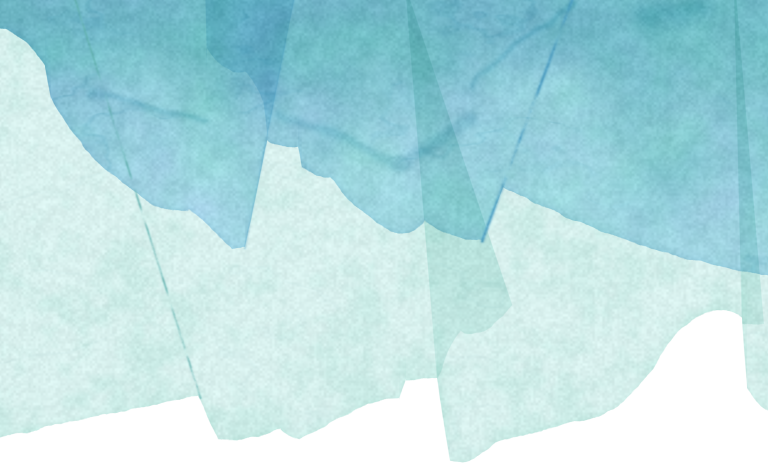
Write a WebGL 1 fragment shader that draws this background.

```glsl
precision highp float;
// Torn, overlapping sheets of teal watercolour paper hanging over white.
uniform vec2 u_resolution;

const vec3 DEEP_TEAL = vec3(0.44, 0.72, 0.78);
const vec3 SOFT_TEAL = vec3(0.62, 0.84, 0.88);
const vec3 MINT = vec3(0.79, 0.92, 0.90);
const vec3 PALE_MINT = vec3(0.85, 0.945, 0.935);
const vec3 FOLD_BLUE = vec3(0.28, 0.60, 0.75);
const vec3 FOLD_GREEN = vec3(0.38, 0.69, 0.68);

float hash(vec2 p) {
  return fract(sin(dot(p, vec2(127.1, 311.7))) * 43758.5453);
}

float noise(vec2 p) {
  vec2 i = floor(p), f = fract(p);
  f = f * f * (3.0 - 2.0 * f);
  return mix(mix(hash(i), hash(i + vec2(1, 0)), f.x),
             mix(hash(i + vec2(0, 1)), hash(i + vec2(1, 1)), f.x), f.y);
}

float fbm(vec2 p) {
  float sum = 0.0, amp = 0.5;
  for (int i = 0; i < 5; i++) {
    sum += amp * noise(p);
    p = mat2(1.6, 1.2, -1.2, 1.6) * p + 7.3;
    amp *= 0.5;
  }
  return sum;
}

// Outline pen: xy = last corner, z = edge height at x, w = local slope.
void arcTo(inout vec4 pen, float x, float px, float py, float bulge) {
  float t = clamp((x - pen.x) / (px - pen.x), 0.0, 1.0), rise = py - pen.y;
  pen.z += rise * t + 4.0 * bulge * t * (1.0 - t);
  if (x >= pen.x && x < px) pen.w = (rise + 4.0 * bulge * (1.0 - 2.0 * t)) / (px - pen.x);
  pen.xy = vec2(px, py);
}

void lineTo(inout vec4 pen, float x, float px, float py) { arcTo(pen, x, px, py, 0.0); }

// Approximate distance above a drawn outline, positive on the sheet.
float above(vec4 pen, float y, float aspect) {
  return (pen.z - y) / length(vec2(1.0, pen.w / aspect));
}

float paleSheet(vec2 p, float aspect) {
  float x = p.x;
  vec4 pen = vec4(0.0, 0.934, 0.934, 0.0);
  lineTo(pen, x, 0.258, 0.846); lineTo(pen, x, 0.284, 0.937);
  arcTo(pen, x, 0.365, 0.914, 0.008); arcTo(pen, x, 0.39, 0.937, 0.006);
  lineTo(pen, x, 0.48, 0.86); lineTo(pen, x, 0.52, 0.85);
  lineTo(pen, x, 0.528, 0.814); lineTo(pen, x, 0.569, 0.808);
  lineTo(pen, x, 0.586, 0.985); arcTo(pen, x, 0.645, 0.945, 0.016);
  lineTo(pen, x, 0.78, 0.887); arcTo(pen, x, 0.858, 0.765, 0.02);
  arcTo(pen, x, 0.966, 0.68, -0.052); lineTo(pen, x, 0.973, 0.833);
  arcTo(pen, x, 1.01, 0.88, 0.01);
  return above(pen, p.y, aspect);
}

float tealSheet(vec2 p, float aspect) {
  float x = p.x;
  vec4 pen = vec4(0.0, 0.06, 0.06, 0.0);
  arcTo(pen, x, 0.058, 0.14, -0.018); lineTo(pen, x, 0.066, 0.21);
  arcTo(pen, x, 0.17, 0.4, 0.025); arcTo(pen, x, 0.224, 0.45, 0.01);
  lineTo(pen, x, 0.247, 0.45); arcTo(pen, x, 0.302, 0.535, -0.004);
  lineTo(pen, x, 0.319, 0.53); lineTo(pen, x, 0.348, 0.3);
  arcTo(pen, x, 0.388, 0.314, 0.008); lineTo(pen, x, 0.393, 0.353);
  arcTo(pen, x, 0.43, 0.38, 0.008); arcTo(pen, x, 0.505, 0.489, 0.012);
  arcTo(pen, x, 0.553, 0.47, 0.018); arcTo(pen, x, 0.628, 0.515, 0.012);
  lineTo(pen, x, 0.655, 0.4); arcTo(pen, x, 1.01, 0.592, 0.025);
  return above(pen, p.y, aspect);
}

// Signed distance to the line a-b, positive on its right going down the page.
float side(vec2 p, vec2 a, vec2 b, float aspect) {
  vec2 d = (b - a) * vec2(aspect, 1.0), r = (p - a) * vec2(aspect, 1.0);
  return (r.x * d.y - r.y * d.x) / length(d);
}

// Soft stroke along the segment a-b.
float stroke(vec2 p, vec2 a, vec2 b, float width, float aspect) {
  vec2 d = (b - a) * vec2(aspect, 1.0), r = (p - a) * vec2(aspect, 1.0);
  float dist = length(r - d * clamp(dot(r, d) / dot(d, d), 0.0, 1.0)) / width;
  return exp(-dist * dist);
}

float cover(float d, float px) { return smoothstep(-px, px, d); }

void main() {
  float aspect = u_resolution.x / u_resolution.y, px = 0.8 / u_resolution.y;
  vec2 p = gl_FragCoord.xy / u_resolution;
  p.y = 1.0 - p.y; // sheets hang from the top
  vec2 q = p * vec2(aspect, 1.0);
  float cloud = fbm(q * 5.0), fine = fbm(q * 28.0 + 3.0), tint = fbm(q * 9.0 + 31.0);
  vec2 torn = p + vec2(0.0, 0.014 * (fine - 0.5));

  // Sheet washes, with pigment gathered at the rims
  float pale = paleSheet(torn, aspect), teal = tealSheet(torn, aspect);
  float inTeal = cover(teal, px);
  vec3 mint = mix(MINT, PALE_MINT, smoothstep(0.25, 0.6, 0.5 * tint + 0.5 * fine));
  mint -= vec3(0.05, 0.02, 0.03) * exp(-abs(pale) * 110.0);
  vec3 blue = mix(DEEP_TEAL, SOFT_TEAL, smoothstep(-0.02, 0.53, p.y + 0.45 * (cloud - 0.45)));
  blue += 0.09 * (fine - 0.48) + vec3(0.08, -0.03, 0.08) * (tint - 0.48);
  blue -= vec3(0.06, 0.05, 0.03) * exp(-abs(teal) * 160.0);
  vec3 sheet = mix(mint, blue, inTeal);

  // Darker overlap at the upper left
  vec4 pen = vec4(0.266, -0.1, -0.1, 0.0);
  lineTo(pen, p.x, 0.269, 0.1); arcTo(pen, p.x, 0.319, 0.155, 0.018);
  arcTo(pen, p.x, 0.343, 0.22, -0.012); lineTo(pen, p.x, 0.351, 0.32);
  float flap = min(above(pen, torn.y, aspect), -side(p, vec2(0.383, 0.0), vec2(0.319, 0.53), aspect));
  sheet *= mix(vec3(1.0), vec3(0.82, 0.92, 0.96), cover(flap, px));

  // Green central wedge and narrow right blade
  pen = vec4(0.5, 0.82, 0.82, 0.0);
  lineTo(pen, p.x, 0.569, 0.812); arcTo(pen, p.x, 0.6, 0.706, -0.01);
  arcTo(pen, p.x, 0.668, 0.65, 0.025);
  float wedge = min(side(p, vec2(0.529, 0.0), vec2(0.569, 0.81), aspect),
                    -side(p, vec2(0.534, 0.0), vec2(0.667, 0.652), aspect));
  wedge = min(wedge, above(pen, torn.y, aspect));
  float blade = min(side(p, vec2(0.956, 0.0), vec2(0.966, 0.7), aspect),
                    -side(p, vec2(0.959, 0.0), vec2(0.993, 0.66), aspect));
  wedge = max(wedge, min(blade, 0.692 - torn.y));
  float wash = mix(1.0, 0.72, smoothstep(0.5, 0.72, p.y));
  sheet *= 1.0 - vec3(0.15, 0.06, 0.075) * wash * cover(wedge, px);

  // Wandering marble veins
  vec2 w = p + 0.07 * (vec2(cloud, fbm(q * 6.0 + 19.0)) - 0.5);
  float vein = stroke(w, vec2(0.73, 0.02), vec2(0.62, 0.18), 0.009, aspect)
    + stroke(w, vec2(0.62, 0.24), vec2(0.53, 0.35), 0.013, aspect)
    + stroke(w, vec2(0.53, 0.35), vec2(0.36, 0.25), 0.013, aspect)
    + stroke(w, vec2(0.12, 0.2), vec2(0.27, 0.27), 0.009, aspect)
    + stroke(w, vec2(0.84, 0.04), vec2(0.91, 0.01), 0.03, aspect);
  float ridge = 1.0 - abs(2.0 * fbm(q * vec2(3.0, 6.0) + 11.0) - 0.95);
  vein = min(vein, 1.0) + 0.5 * smoothstep(0.95, 1.0, ridge) * smoothstep(0.4, 0.6, tint);
  sheet -= vec3(0.09, 0.06, 0.05) * vein * mix(0.35, 1.0, inTeal);

  // Creases with broken pigment
  float broken = smoothstep(0.2, 0.65, fine);
  float green = stroke(p, vec2(0.098, 0.0), vec2(0.261, 0.85), 0.003, aspect);
  float right = stroke(p, vec2(0.745, 0.0), vec2(0.628, 0.515), 0.004, aspect);
  float left = stroke(p, vec2(0.383, 0.0), vec2(0.319, 0.53), 0.003, aspect);
  sheet = mix(sheet, FOLD_GREEN, 0.65 * green * broken);
  sheet = mix(sheet, FOLD_BLUE, (0.75 * right + 0.25 * left) * broken);

  // Paper tooth
  sheet += 0.05 * (noise(q * 190.0) - 0.5) + 0.03 * (noise(q * 95.0) - 0.5);
  gl_FragColor = vec4(mix(vec3(1.0), sheet, cover(pale, px)), 1.0);
}
```
